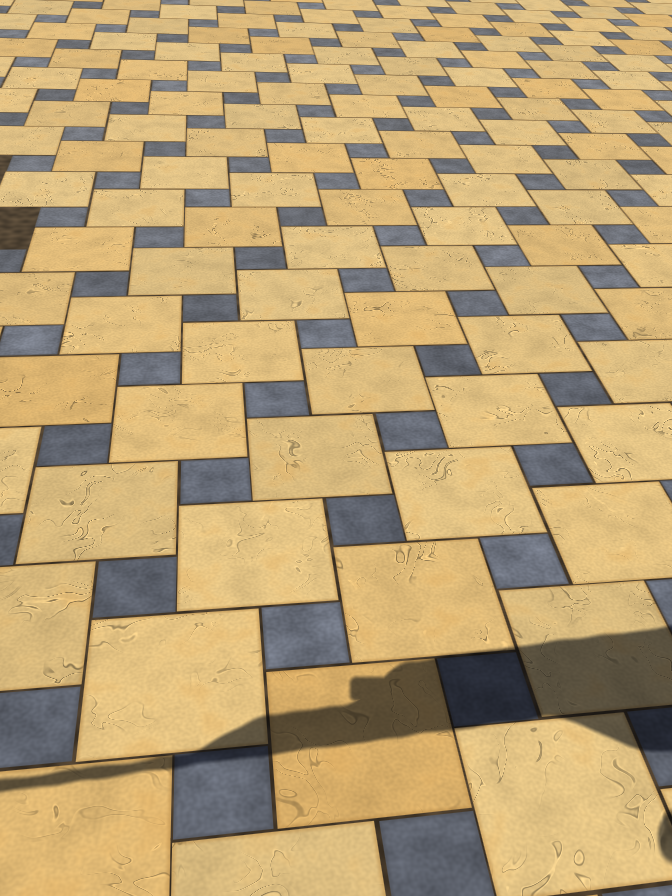
Reproduce this texture procedurally as a WebGL 2 fragment shader.

```glsl
#version 300 es
precision highp float;
// Sunlit paving of large sandstone and small slate squares, receding, with a cast shadow.
uniform vec2 u_resolution;
out vec4 fragColor;

float hash(vec2 p) {
    vec3 q = fract(vec3(p.xyx) * vec3(0.1031, 0.103, 0.0973));
    q += dot(q, q.yzx + 33.33);
    return fract((q.x + q.y) * q.z);
}

float gradientDot(vec2 cell, vec2 offset) {
    float angle = 6.2832 * hash(cell);
    return dot(vec2(cos(angle), sin(angle)), offset);
}

float noise(vec2 p) {
    vec2 i = floor(p), f = p - i;
    vec2 s = f * f * f * (f * (f * 6.0 - 15.0) + 10.0);
    vec2 e = vec2(1, 0);
    return mix(mix(gradientDot(i, f), gradientDot(i + e, f - e), s.x),
               mix(gradientDot(i + e.yx, f - e.yx), gradientDot(i + 1.0, f - 1.0), s.x), s.y);
}

float fbm(vec2 p) {
    return noise(p) + 0.5 * noise(p * 2.1 + 7.0) + 0.25 * noise(p * 4.3 + 19.0);
}

// Area of the pixel footprint that falls inside a square
float coverage(vec2 d, float halfSide, vec2 footprint) {
    vec2 c = clamp((halfSide - 0.017 - abs(d)) / footprint + 0.5, 0.0, 1.0);
    return c.x * c.y;
}

// Darkening and warming of the worn rim
float rim(vec2 d, float halfSide) {
    vec2 inset = halfSide - abs(d);
    return 1.0 - smoothstep(0.015, 0.075, min(inset.x, inset.y));
}

vec3 sandstone(vec2 d, vec2 id, float detail) {
    float tone = hash(id + 41.0), turn = 6.2832 * hash(id + 73.0);
    vec3 col = mix(vec3(0.87, 0.75, 0.51), vec3(0.87, 0.70, 0.42), tone * tone);
    col *= 0.97 + 0.07 * hash(id + 11.0);
    vec2 q = mat2(cos(turn), sin(turn), -sin(turn), cos(turn)) * d + 31.0 * id + 500.0;
    float cloud = fbm(q * 1.6);
    col *= 1.0 + 0.10 * cloud + 0.07 * detail * noise(q * 23.0);
    col = mix(col, vec3(0.80, 0.61, 0.33), 0.35 * smoothstep(0.1, 0.7, cloud));
    // Broken cleft lines: a dark step with a lit lip
    vec2 warp = vec2(noise(q * 2.3 + 5.0), noise(q * 2.3 + 60.0));
    float level = fbm(q * vec2(0.75, 1.7) + 0.6 * warp);
    float step1 = abs(fract(level * 2.6) - 0.5);
    float lip = abs(fract(level * 2.6 - 0.09) - 0.5);
    float broken = smoothstep(-0.1, 0.35, noise(q * 1.3 + 90.0)) * (0.4 + 0.6 * hash(id + 5.0));
    col *= 1.0 - 0.42 * detail * broken * smoothstep(0.07, 0.0, step1);
    col *= 1.0 + 0.13 * detail * broken * smoothstep(0.08, 0.0, lip);
    return mix(col, vec3(0.72, 0.54, 0.28), 0.5 * rim(d, 1.0));
}

vec3 slate(vec2 d, vec2 id, float detail) {
    vec2 q = d + 17.0 * id + 300.0;
    vec3 col = vec3(0.40, 0.42, 0.465) * (0.88 + 0.22 * hash(id + 23.0));
    col *= 1.0 + 0.22 * fbm(q * 2.2) + 0.12 * detail * noise(q * 19.0);
    return mix(col, vec3(0.31, 0.32, 0.35), 0.6 * rim(d, 0.5));
}

// Long shadow band with a raised knob, p in canvas heights
float castShadow(vec2 p) {
    float x = p.x, wave = 0.004 * noise(p * 25.0);
    float top = 0.13 + 0.14 * x + 0.03 * smoothstep(0.2, 0.3, x)
              + 0.038 * smoothstep(0.38, 0.46, x) + wave;
    float bottom = 0.115 + 0.14 * x - 0.06 * smoothstep(0.6, 0.75, x) - wave;
    float band = min(top - p.y, p.y - bottom);
    vec2 k = abs(p - vec2(0.43, 0.231)) - vec2(0.032, 0.006);
    float knob = 0.008 - length(max(k, 0.0));
    float corner = 0.018 - length((p - vec2(0.752, 0.066)) * vec2(1.0, 0.6));
    return smoothstep(-0.003, 0.004, max(band, max(knob, corner)));
}

void main() {
    vec2 p = gl_FragCoord.xy / u_resolution.y;
    // Ground plane to canvas, inverted; the small square has side 1
    mat3 view = mat3(0.1026, 0.0118, 0.0152, 0.01536, 0.09395, 0.07054, 0.543, 0.2331, 1.0);
    vec3 h = inverse(view) * vec3(p, 1.0);
    vec2 ground = h.xy / h.z;
    vec2 footprint = max(fwidth(ground), 1e-4);
    float detail = 1.0 - smoothstep(0.03, 0.22, footprint.y);

    // Two-square tiling on the lattice (2,-1), (1,2)
    mat2 lattice = mat2(2, -1, 1, 2);
    vec2 base = floor(inverse(lattice) * ground);
    vec3 sum = vec3(0);
    float total = 0.0;
    for (int k = 0; k < 9; k++) {
        vec2 id = base + vec2(k % 3 - 1, k / 3 - 1);
        vec2 shift = 0.02 * (vec2(hash(id + 131.0), hash(id + 157.0)) - 0.5);
        vec2 small = ground - lattice * id - shift;
        vec2 large = small - vec2(1.5, 0.5) + 2.0 * shift;
        float cs = coverage(small, 0.5, footprint), cl = coverage(large, 1.0, footprint);
        if (cs > 0.0) sum += cs * slate(small, id, detail);
        // A few slabs at the left border are missing
        bool missing = id.x < -5.5 && abs(id.x + id.y + 3.0) < 0.5;
        if (missing) cl *= 0.0;
        if (cl > 0.0) sum += cl * sandstone(large, id, detail);
        total += cs + cl;
    }
    vec3 soil = vec3(0.27, 0.22, 0.16) * (1.0 + 0.5 * noise(ground * 5.0));
    vec3 col = sum + soil * max(1.0 - total, 0.0);

    // Distance haze, then the shadow
    col = mix(col, vec3(0.84, 0.78, 0.66), 0.14 * smoothstep(0.4, 1.0, p.y));
    col *= mix(vec3(1), vec3(0.41, 0.43, 0.49), castShadow(p));
    fragColor = vec4(clamp(col, 0.0, 1.0), 1.0);
}
```
